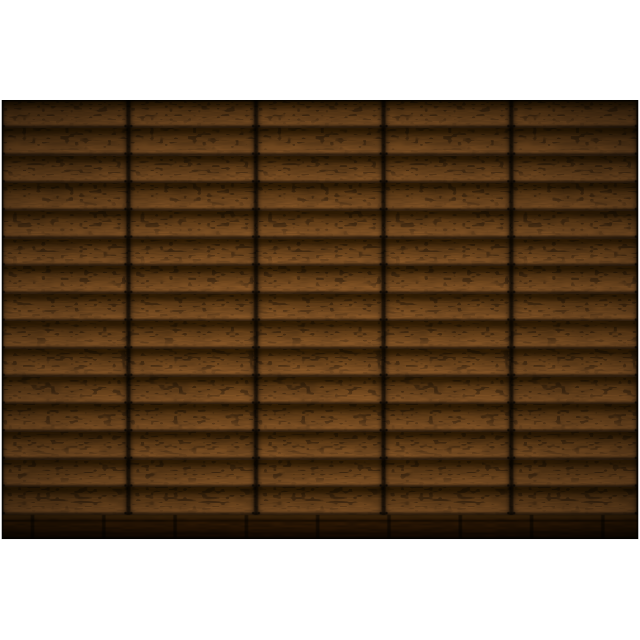
This pattern is drawn by a Shadertoy shader. Its source:

```glsl
// Wall of overlapping wooden siding: 5 columns by 15 rows of shaded boards
// above a dark skirting, on white. Boards are mod-repeated tiles with noise
// grain, soft seams and nail heads; a broad vignette darkens the corners.

float hash(vec2 p) {
    p = fract(p * vec2(0.1031, 0.1137));
    p += dot(p, p.yx + 33.33);
    return fract((p.x + p.y) * p.x * 7.13 + p.y * 5.71);
}

float noise(vec2 p) {
    vec2 i = floor(p), f = fract(p);
    f = f * f * (3.0 - 2.0 * f);
    return mix(mix(hash(i), hash(i + vec2(1, 0)), f.x),
               mix(hash(i + vec2(0, 1)), hash(i + vec2(1, 1)), f.x), f.y);
}

// Signed distance to an axis-aligned box
float boxDistance(vec2 p, vec2 halfSize) {
    vec2 d = abs(p) - halfSize;
    return length(max(d, 0.0)) + min(max(d.x, d.y), 0.0);
}

vec3 siding(vec2 p, vec2 pitch, float pixel) {
    vec2 id = floor(p / pitch);
    vec2 local = p - id * pitch;
    vec2 t = local / pitch;
    float sideDist = min(local.x, pitch.x - local.x);

    // Curved board: lit near its lower lip, shadowed under the next one
    vec3 col = mix(vec3(0.47, 0.30, 0.135), vec3(0.36, 0.225, 0.085), smoothstep(0.15, 0.68, t.y));
    col = mix(col, vec3(0.18, 0.105, 0.012), smoothstep(0.58, 0.93, t.y));

    // Fine fibres, broad mottling and short dark pores, alike in every column
    vec2 grain = t + vec2(0.0, id.y * 3.0);
    float fibre = noise(grain * vec2(16, 22) + 7.0);
    float mottle = noise(grain * vec2(7, 3) + 31.0);
    col *= 0.87 + 0.14 * fibre + 0.12 * mottle;
    float pores = smoothstep(0.62, 0.86, noise(grain * vec2(27, 13) + 53.0));
    pores *= smoothstep(0.08, 0.5, t.y) * 0.75 + 0.25;
    col *= 1.0 - 0.32 * pores;

    // Lower lip and vertical joint, each a soft shade with a thin core
    col *= 1.0 - 0.58 * (1.0 - smoothstep(0.02, 0.16, t.y));
    col *= 1.0 - 0.45 * exp(-sideDist * sideDist / 0.00004);
    col *= 1.0 - 0.50 * (1.0 - smoothstep(0.001, 0.0035 + pixel, sideDist));

    // Nail heads on both sides of each joint
    float nail = length(vec2(sideDist - 0.0045, local.y - 0.003)) - 0.0017;
    col *= 1.0 - 0.68 * (1.0 - smoothstep(-pixel, pixel, nail));
    return col;
}

vec3 skirting(vec2 p, float pixel) {
    float h = p.y / 0.0377;
    vec3 col = mix(vec3(0.10, 0.045, 0.003), vec3(0.18, 0.095, 0.015), smoothstep(0.1, 0.72, h));
    col *= 0.85 + 0.3 * noise(p * vec2(60, 350));

    // Raised top rail and narrow grooves
    col = mix(col, vec3(0.25, 0.16, 0.045), smoothstep(0.78, 0.94, h) * 0.65);
    col *= 1.0 - 0.4 * exp(-pow((h - 0.76) / 0.05, 2.0));
    col *= 1.0 - 0.25 * exp(-pow((h - 0.24) / 0.06, 2.0));
    float joint = abs(mod(p.x - 0.0508 + 0.0557, 0.1114) - 0.0557);
    col *= 1.0 - 0.5 * (1.0 - smoothstep(0.001, 0.003 + pixel, joint));
    return col * smoothstep(-0.1, 0.2, h);
}

void mainImage(out vec4 fragColor, in vec2 fragCoord) {
    vec2 uv = fragCoord / iResolution.xy;
    float pixel = 1.0 / min(iResolution.x, iResolution.y);

    vec3 boards = siding(uv - vec2(0.0012, 0.1953), vec2(0.1994, 0.0432), pixel);
    vec3 base = skirting(uv - vec2(0.0, 0.1576), pixel);
    vec3 wall = mix(base, boards, smoothstep(-pixel, pixel, uv.y - 0.1953));

    // Light falls off toward the sides and more strongly in the corners
    vec2 q = (uv - vec2(0.5, 0.49)) / vec2(0.5, 0.345);
    wall *= 1.05 - 0.20 * dot(q, q) - 0.12 * q.x * q.x * q.y * q.y;

    // Dark rim and the white surround
    float edge = boxDistance(uv - vec2(0.5, 0.5007), vec2(0.4974, 0.3431));
    wall *= 0.22 + 0.78 * smoothstep(0.0, 0.005, -edge);
    fragColor = vec4(mix(wall, vec3(1), smoothstep(-0.5 * pixel, 0.5 * pixel, edge)), 1.0);
}
```
